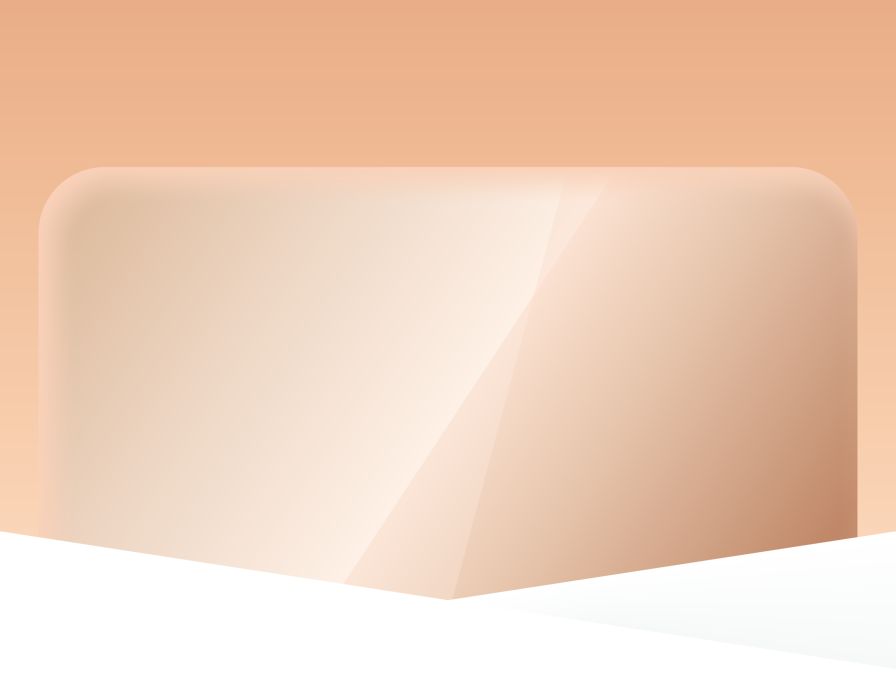
Write a WebGL 1 fragment shader that draws this background.

```glsl
precision highp float;
// A glossy rounded panel on a peach gradient, cut at the bottom by a white V.
// Two slanted creases split the panel into facets; each is a colour ramp along
// the main crease normal, and an offset rounded box gives the inner rim glow.
uniform vec2 u_resolution;

// Lengths are fractions of the canvas width; y points up.
const vec2 CANVAS = vec2(1.0, 0.754);
const vec2 PANEL_CENTER = vec2(0.5, 0.2677);
const vec2 PANEL_HALF = vec2(0.457, 0.3);
const float PANEL_RADIUS = 0.074;
const vec2 GLOW_SHIFT = vec2(0.011, -0.010);
const float GLOW_WIDTH = 0.034;

const vec2 CREASE_A = vec2(0.690, 0.5677);
const vec2 NORMAL_A = vec2(0.835, -0.551);
const vec2 CREASE_B = vec2(0.634, 0.5677);
const vec2 NORMAL_B = vec2(0.966, -0.2585);

const float V_TIP = 0.0846;
const float V_SLOPE = 0.1537;

const vec3 SKY_TOP = vec3(0.914, 0.680, 0.530);
const vec3 SKY_MID = vec3(0.938, 0.732, 0.585);
const vec3 SKY_LOW = vec3(0.982, 0.835, 0.718);
const vec3 CREAM_DARK = vec3(0.872, 0.738, 0.622);
const vec3 CREAM_MID = vec3(0.927, 0.835, 0.760);
const vec3 CREAM_LIGHT = vec3(0.996, 0.943, 0.903);
const vec3 COPPER_LIGHT = vec3(0.982, 0.884, 0.820);
const vec3 COPPER_MID = vec3(0.904, 0.773, 0.675);
const vec3 COPPER_DARK = vec3(0.752, 0.530, 0.408);
const vec3 RIM = vec3(0.976, 0.820, 0.725);
const vec3 WEDGE_GRAY = vec3(0.968, 0.974, 0.974);

float roundedBox(vec2 p, vec2 halfSize, float radius) {
  vec2 q = abs(p) - halfSize + radius;
  return length(max(q, 0.0)) + min(max(q.x, q.y), 0.0) - radius;
}

// Coverage of the side where the signed distance is positive.
float cover(float d) {
  float pixel = CANVAS.x / u_resolution.x;
  return smoothstep(-0.75 * pixel, 0.75 * pixel, d);
}

// Three colour ramp with its middle stop at m.
vec3 ramp(vec3 a, vec3 b, vec3 c, float m, float t) {
  vec3 firstHalf = mix(a, b, clamp(t / m, 0.0, 1.0));
  return mix(firstHalf, c, clamp((t - m) / (1.0 - m), 0.0, 1.0));
}

vec3 panelColor(vec2 p) {
  float a = dot(p - CREASE_A, NORMAL_A);
  float b = dot(p - CREASE_B, NORMAL_B);
  vec3 cream = ramp(CREAM_DARK, CREAM_MID, CREAM_LIGHT, 0.44, 1.0 + a / 0.47);
  vec3 copper = ramp(COPPER_LIGHT, COPPER_MID, COPPER_DARK, 0.363, a / 0.427);

  // Overlap facets: a pale one under the crossing, a peach one above it.
  vec3 lowerFacet = mix(copper, CREAM_LIGHT, 0.28);
  vec3 upperFacet = mix(cream, COPPER_LIGHT, 0.55);
  vec3 leftSide = mix(cream, lowerFacet, cover(a));
  vec3 rightSide = mix(upperFacet, copper, cover(a));
  vec3 color = mix(leftSide, rightSide, cover(b));

  float inner = roundedBox(p - PANEL_CENTER - GLOW_SHIFT, PANEL_HALF, PANEL_RADIUS);
  float glow = smoothstep(-GLOW_WIDTH, 0.5 * GLOW_WIDTH, inner);
  // The rim only lights the top and the left, not the shaded lower right.
  glow *= 1.0 - smoothstep(0.85, 1.0, p.x) * smoothstep(0.53, 0.42, p.y);
  return mix(color, RIM, glow);
}

void main() {
  vec2 p = gl_FragCoord.xy / u_resolution * CANVAS;

  // Backdrop
  float height = (p.y - 0.16) / (CANVAS.y - 0.16);
  vec3 color = ramp(SKY_LOW, SKY_MID, SKY_TOP, 0.68, height);

  // Panel
  float panel = roundedBox(p - PANEL_CENTER, PANEL_HALF, PANEL_RADIUS);
  color = mix(color, panelColor(p), cover(-panel));

  // White floor with a faint gray wedge on the right
  float spread = V_SLOPE * (p.x - 0.5);
  float wedgeLine = V_TIP - spread;
  float rise = clamp((p.y - wedgeLine) / max(2.0 * spread, 0.001), 0.0, 1.0);
  float shade = (1.0 - rise) * smoothstep(0.5, 0.7, p.x) * cover(p.y - wedgeLine);
  vec3 floorColor = mix(vec3(1.0), WEDGE_GRAY, shade);
  float floorEdge = V_TIP + abs(spread) - p.y;
  color = mix(color, floorColor, cover(floorEdge));

  gl_FragColor = vec4(color, 1.0);
}
```
